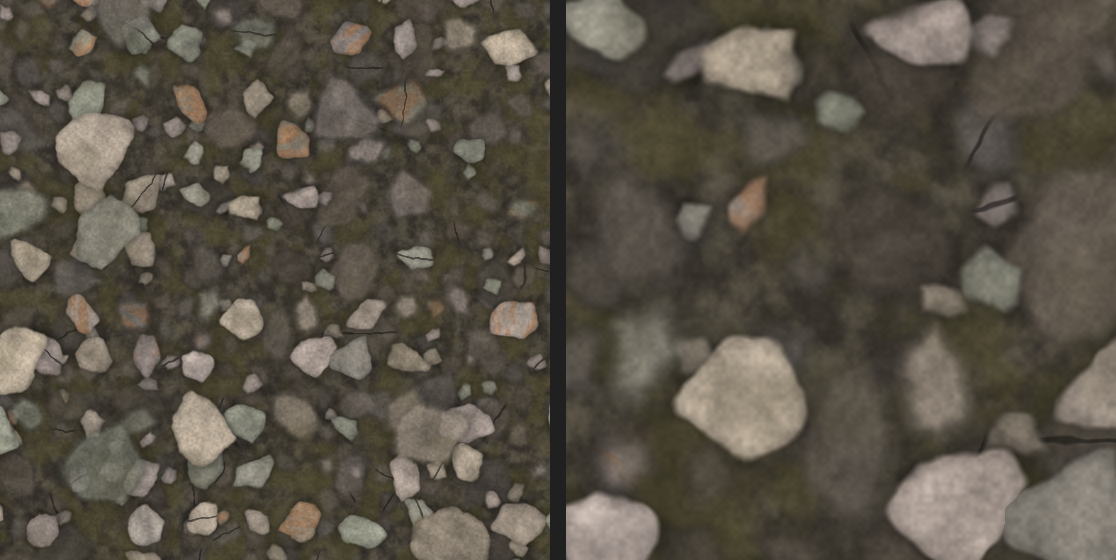
Left: the whole. Right: its middle third, enlarged.
Write a Shadertoy shader that draws this texture.

```glsl
// Weathered conglomerate: pale angular pebbles set in dark mossy soil.
// Jittered grids of random convex polygons are laid from buried dark stones
// to large pale ones, each with its own tint, mottling and contact shadow.

const vec3 SOIL_DARK  = vec3(0.215, 0.195, 0.170);
const vec3 SOIL_LIGHT = vec3(0.350, 0.325, 0.275);
const vec3 MOSS       = vec3(0.305, 0.285, 0.175);
const vec3 DARK_BROWN = vec3(0.350, 0.315, 0.275);
const vec3 DARK_GREY  = vec3(0.350, 0.330, 0.315);
const vec3 PALE_TAN   = vec3(0.645, 0.595, 0.525);
const vec3 PALE_PINK  = vec3(0.625, 0.575, 0.550);
const vec3 PALE_GREEN = vec3(0.560, 0.565, 0.505);
const vec3 RUST       = vec3(0.590, 0.430, 0.310);
const float EDGE_WIDTH   = 0.0022;
const float SHADOW_WIDTH = 0.007;
const float EDGE_WOBBLE  = 0.008;
const float GRAIN        = 0.22;
const int   SIDES        = 6;

vec4 hash4(vec2 p) {
    vec4 q = fract(p.xyxy * vec4(0.1031, 0.1030, 0.0973, 0.1099));
    q += dot(q, q.wzxy + 33.33);
    return fract((q.xxyz + q.yzzw) * q.zywx);
}

float noise(vec2 p) {
    vec2 i = floor(p), f = fract(p);
    f = f * f * (3.0 - 2.0 * f);
    return mix(mix(hash4(i).x, hash4(i + vec2(1, 0)).x, f.x),
               mix(hash4(i + vec2(0, 1)).x, hash4(i + vec2(1, 1)).x, f.x), f.y);
}

float fbm(vec2 p) {
    float sum = 0.0, amp = 0.53;
    for (int i = 0; i < 4; i++) {
        sum += amp * noise(p);
        p = mat2(1.6, 1.2, -1.2, 1.6) * p + 7.3;
        amp *= 0.5;
    }
    return sum;
}

mat2 rotate(float a) { return mat2(cos(a), sin(a), -sin(a), cos(a)); }

float smoothMax(float a, float b, float k) {
    float h = max(k - abs(a - b), 0.0) / k;
    return max(a, b) + 0.25 * h * h * k;
}

// Convex polygon with uneven sides and lightly rounded corners
float pebble(vec2 p, float radius, vec2 key) {
    float d = -radius;
    for (int i = 0; i < SIDES; i++) {
        vec4 h = hash4(key + 19.7 * float(i + 1));
        float a = 6.2832 * (float(i) + 0.75 * (h.x - 0.5)) / float(SIDES);
        float side = dot(p, vec2(cos(a), sin(a))) - radius * mix(0.72, 1.15, h.y);
        d = smoothMax(d, side, 0.2 * radius);
    }
    return d;
}

// One layer of stones; pale = 0 gives dark buried stones, 1 gives clear pale ones
void layStones(inout vec3 col, vec2 uv, vec2 wobble, float grid, float chance,
               float radius, float seed, float pale) {
    vec2 p = (uv + wobble) * grid + seed * 3.7;
    vec2 cell = floor(p), local = vec2(0), key = vec2(0);
    float d = 1e3;
    for (int y = -1; y <= 1; y++)
    for (int x = -1; x <= 1; x++) {
        vec2 id = cell + vec2(x, y) + seed * 41.0;
        vec4 h = hash4(id);
        if (h.z > chance) continue;
        vec2 q = p - cell - vec2(x, y) - 0.5 - 0.42 * (h.xy - 0.5);
        q = rotate(6.2832 * h.w) * q;
        vec4 s = hash4(id + 71.3);
        float aspect = mix(0.62, 1.0, s.x);
        float dist = pebble(q / vec2(1.0, aspect), radius * mix(0.72, 1.2, s.y), id) * aspect;
        if (dist < d) { d = dist; local = q; key = id; }
    }
    d /= grid;
    if (d > 4.0 * SHADOW_WIDTH) return;

    // Stone colour: tint, brightness, rusty veins
    vec4 t = hash4(key + 133.1), u = hash4(key + 211.9);
    vec3 tint = mix(mix(PALE_GREEN, PALE_PINK, smoothstep(0.1, 0.5, t.x)),
                    PALE_TAN, smoothstep(0.55, 0.9, t.x));
    tint *= mix(0.84, 1.09, t.y);
    float mottle = fbm(uv * 38.0 + key);
    float veins = fbm(rotate(t.w * 6.0) * uv * vec2(24.0, 70.0) + key);
    tint = mix(tint, RUST, step(0.88, u.x) * smoothstep(0.35, 0.65, veins) * 0.75);
    vec3 dark = mix(DARK_BROWN, DARK_GREY, t.x) * mix(0.82, 1.18, t.y);
    vec3 stone = mix(dark, tint, pale);
    stone *= 1.0 + 0.42 * (mottle - 0.5) + 0.25 * (veins - 0.5);

    // Occasional crack, worn rim and soft burial in the soil
    float crack = abs(local.y + 0.12 * local.x + 0.05 * (mottle - 0.5)) / grid;
    stone *= 1.0 - 0.5 * step(0.9, u.y) * (1.0 - smoothstep(0.0007, 0.0025, crack));
    stone *= mix(0.84, 1.0, smoothstep(0.0, 0.008, -d));
    float buried = mix(0.55, step(0.82, u.z) * 0.75, pale);
    float soft = EDGE_WIDTH * (1.0 + 3.5 * buried);
    float cover = smoothstep(soft, -soft, d) * (1.0 - 0.45 * buried);
    float shadow = exp(-max(d, 0.0) / SHADOW_WIDTH) * mix(0.12, 0.27, pale);
    col = mix(col * (1.0 - shadow), stone, cover);
}

void mainImage(out vec4 fragColor, in vec2 fragCoord) {
    vec2 uv = fragCoord / iResolution.y;

    // Soil with moss patches
    float clumps = fbm(uv * 26.0);
    vec3 col = mix(SOIL_DARK, SOIL_LIGHT, smoothstep(0.2, 0.8, fbm(uv * 60.0 + 4.0)));
    col = mix(col, MOSS, 0.65 * smoothstep(0.4, 0.7, clumps));

    // Stones, deepest first
    vec2 wobble = EDGE_WOBBLE * (vec2(noise(uv * 34.0), noise(uv * 34.0 + 50.0)) - 0.5)
                + 0.4 * EDGE_WOBBLE * (vec2(noise(uv * 110.0), noise(uv * 110.0 + 90.0)) - 0.5);
    layStones(col, uv, wobble, 17.0, 0.60, 0.36, 1.0, 0.0);
    layStones(col, uv, wobble,  8.0, 0.62, 0.37, 2.0, 0.0);
    layStones(col, uv, wobble, 21.0, 0.20, 0.33, 3.0, 0.9);
    layStones(col, uv, wobble, 10.5, 0.60, 0.36, 4.0, 1.0);
    layStones(col, uv, wobble,  5.2, 0.22, 0.36, 5.0, 1.0);

    // Fine grit and thin moss film over everything
    float grit = 0.6 * noise(uv * 230.0) + 0.4 * noise(uv * 420.0 + 9.0) - 0.5;
    col *= 1.0 + GRAIN * grit;
    col = mix(col, MOSS, 0.14 * smoothstep(0.5, 0.75, fbm(uv * 14.0 + 31.0)));
    fragColor = vec4(col, 1.0);
}
```
